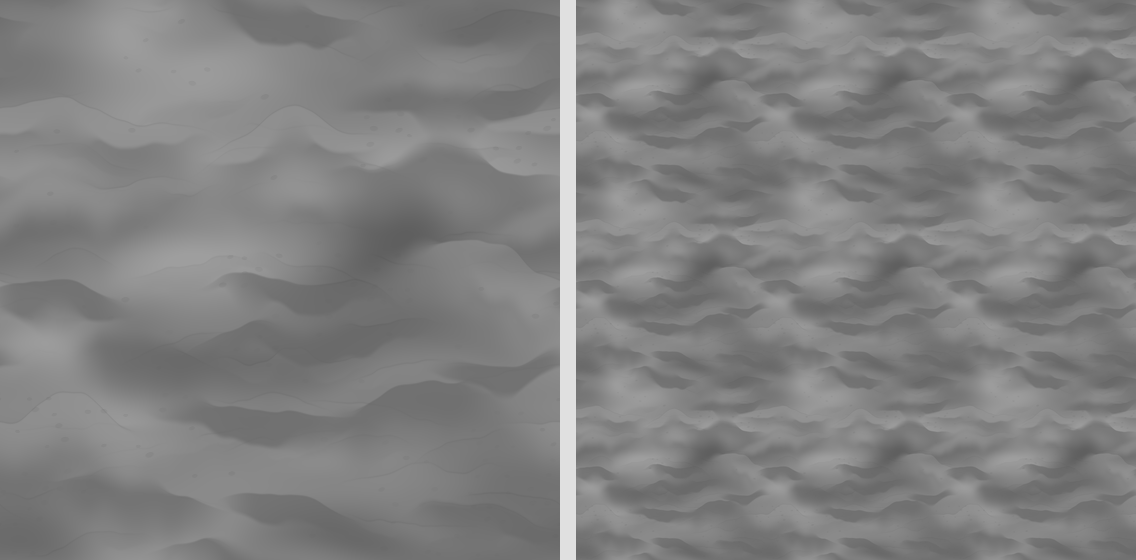
Left: one tile. Right: repeated 3 by 3.
This texture map is drawn by a Shadertoy shader. Its source:

```glsl
// Tiling grey height map of soft, wind-worn rock: broad blurred swells, overlaid
// with wavy ledges that have a crisp upper rim and a shaded foot, faint creases
// and small clustered pits. All lattices wrap on whole numbers of cells.

#define MID_TONE 0.512
#define LIGHT_TONE 0.572
#define DARK_TONE 0.405
#define SWELL 0.19
#define LEDGE_GRID vec2(3.0, 7.0)
#define CREASE_GRID vec2(5.0, 13.0)
#define PIT_GRID vec2(30.0, 36.0)
#define RIM_WIDTH 0.0017
#define RIM_DEPTH 0.020
#define PIT_DEPTH 0.034

// Three random values from a lattice point, without sine
vec3 hash(vec2 p) {
    vec3 v = fract(vec3(p.xyx) * vec3(0.1031, 0.1030, 0.0973));
    v += dot(v, v.yxz + 33.33);
    return fract((v.xxy + v.yzz) * v.zyx);
}

// Smooth value noise that repeats after a whole period
float noise(vec2 p, vec2 period, float seed) {
    vec2 i = floor(p), f = p - i;
    f = f * f * f * (f * (f * 6.0 - 15.0) + 10.0);
    vec2 lo = mod(i, period) + seed, hi = mod(i + 1.0, period) + seed;
    float bottom = mix(hash(lo).x, hash(vec2(hi.x, lo.y)).x, f.x);
    float top = mix(hash(vec2(lo.x, hi.y)).x, hash(hi).x, f.x);
    return mix(bottom, top, f.y);
}

float tileNoise(vec2 p, vec2 repeats, float seed) {
    return noise(p * repeats, repeats, seed);
}

// Wavy profile along one ledge, about -0.5 to 0.5
float wave(float x, float seed) {
    return noise(vec2(x, 0.0), vec2(64.0), seed) - 0.5;
}

// Broad blurred light and dark, stretched sideways and bent off the level
float swells(vec2 p) {
    vec2 bend = vec2(tileNoise(p, vec2(3.0, 5.0), 11.0), tileNoise(p, vec2(4.0, 3.0), 23.0)) - 0.5;
    vec2 q = p + bend * vec2(0.16, 0.11);
    float broad = tileNoise(q, vec2(3.0, 7.0), 37.0) - 0.5;
    float fine = tileNoise(q + 0.37, vec2(5.0, 12.0), 53.0) - 0.5;
    return MID_TONE + SWELL * (broad + 0.55 * fine);
}

// Lays scattered lens-shaped ledges over the tone, from the bottom upward
float ledges(float tone, vec2 p, vec2 grid, float share, float strength, float seed) {
    vec2 cell = floor(p * grid);
    float unit = 1.0 / grid.y;
    for (int j = -2; j <= 2; j++)
    for (int i = -1; i <= 1; i++) {
        vec2 id = cell + vec2(i, j);
        vec2 key = mod(id, grid) + seed;
        vec3 place = hash(key), shape = hash(key + 57.0), kind = hash(key + 131.0);
        bool isLight = shape.z < 0.6;
        vec2 q = p - (id + 0.2 + 0.6 * place.xy) / grid;
        float halfWidth = isLight ? mix(0.5, 0.95, place.z) : mix(0.4, 0.8, place.z);
        float along = q.x * grid.x / halfWidth;
        if (abs(along) >= 1.0 || kind.x > share) continue;

        // Upper and lower outlines, more often rising to the right
        float taper = 1.0 - along * along;
        float fade = smoothstep(0.0, 0.6, 1.0 - abs(along));
        float line = floor(shape.x * 90.0) + seed;
        float x = q.x * grid.x;
        float bend = 0.42 * wave(x * 3.0, line) + 0.06 * wave(x * 10.0, line + 7.0);
        float middle = 0.36 * (kind.y - 0.36) * q.x + unit * bend;
        float thick = unit * mix(0.3, 0.7, shape.y) * taper;
        float below = middle + 0.6 * thick - q.y;
        float above = q.y - middle + 0.4 * thick + unit * 0.12 * wave(x * 7.0, line + 19.0);

        // Rims are sharp in places and lost in others
        float lost = smoothstep(0.05, 0.38, wave(x * 2.0, line + 31.0));
        float rimSoft = mix(0.0026, 0.16 * unit, lost);
        float footSoft = unit * mix(0.04, 0.42, smoothstep(0.2, 0.8, shape.y + wave(along * 2.0, line + 43.0)));
        float body = smoothstep(-rimSoft, rimSoft, below) * smoothstep(-footSoft, footSoft, above);

        // Shade under light ledges, then the body and its thin rim line
        float depth = max(-above, 0.0) / (0.45 * unit);
        float shade = exp(-depth * depth) * smoothstep(-rimSoft, rimSoft, below) * (isLight ? 0.5 : 0.0);
        tone = mix(tone, DARK_TONE, strength * fade * shade * (1.0 - body));
        tone = mix(tone, isLight ? LIGHT_TONE : DARK_TONE, strength * fade * body * 0.75);
        float rim = below / RIM_WIDTH;
        tone -= RIM_DEPTH * fade * (1.0 - lost) * exp(-rim * rim);
    }
    return tone;
}

// Small oval pits gathered in patches, mostly on light ground
float pits(vec2 p, float tone) {
    vec2 g = p * PIT_GRID;
    g.x += 7.0 * hash(vec2(floor(g.y), 5.0)).x;
    vec2 id = floor(g);
    vec3 r = hash(mod(id, PIT_GRID) + 71.0);
    vec2 q = (g - id - 0.5 - 0.5 * (r.xy - 0.5)) / PIT_GRID;
    vec2 centre = p - q;
    q.y -= 0.4 * (r.x - 0.3) * q.x;
    float radius = length(q / (vec2(0.0085, 0.0058) * mix(0.55, 1.0, r.y)));
    float patchy = smoothstep(0.55, 0.8, tileNoise(centre, vec2(4.0, 8.0), 83.0));
    float present = step(r.z, 0.05 + 0.35 * patchy);
    float hollow = 1.0 - smoothstep(0.5, 1.0, radius);
    float lip = smoothstep(0.5, 0.8, radius) * (1.0 - smoothstep(0.8, 1.1, radius));
    float ground = mix(0.25, 1.0, smoothstep(0.49, 0.55, tone));
    return PIT_DEPTH * present * ground * (0.7 * hollow + 0.5 * lip * smoothstep(-0.004, 0.004, q.y));
}

void mainImage(out vec4 fragColor, in vec2 fragCoord) {
    vec2 p = fragCoord / iResolution.xy;
    float tone = swells(p);
    tone = ledges(tone, p, CREASE_GRID, 0.6, 0.12, 101.0);
    tone = ledges(tone, p, LEDGE_GRID, 0.94, 0.84, 211.0);
    tone -= pits(p, tone);
    fragColor = vec4(vec3(clamp(tone, 0.35, 0.62)), 1.0);
}
```
